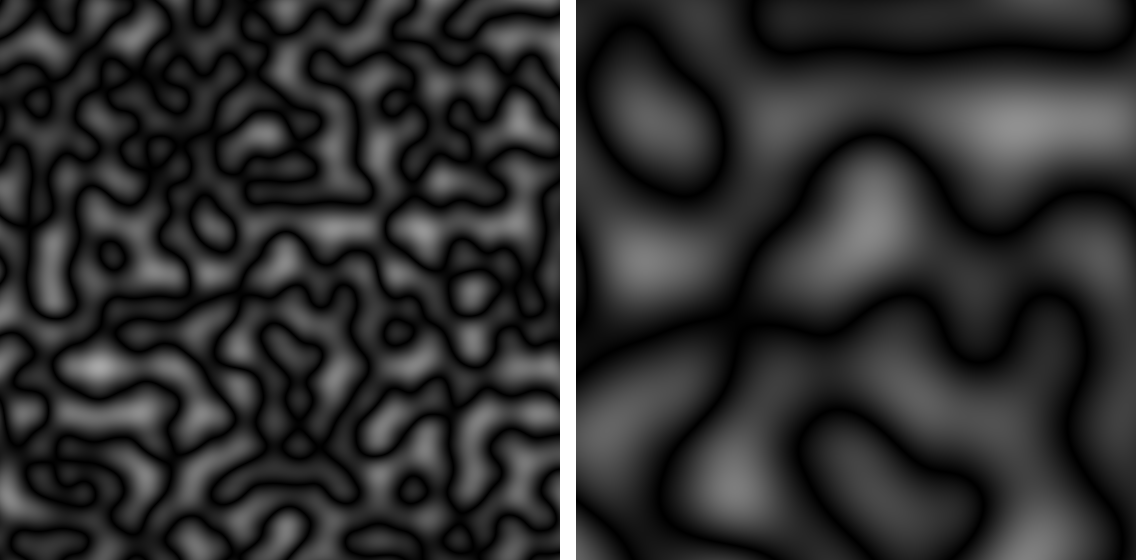
Left, the full canvas; right, a detail of the centre.
Reproduce this texture procedurally as a WebGL 1 fragment shader.

```glsl
precision highp float;
// Folded gradient noise: soft grey blobs parted by winding black creases.

uniform vec2 u_resolution;

#define CELLS 12.0        // noise cells across the canvas
#define BRIGHTNESS 1.0    // grey level per unit of noise
#define CREASE_SOFT 0.004 // rounding of the fold at zero
#define SEED 17.0         // picks another arrangement

const float TAU = 6.2831853;

float hash(vec2 cell) {
  vec3 p = fract(vec3(cell.xyx + SEED) * vec3(0.1031, 0.1030, 0.0973));
  p += dot(p, p.yzx + 33.33);
  return fract((p.x + p.y) * p.z);
}

// Slope of a random unit gradient at a lattice corner.
float cornerSlope(vec2 cell, vec2 corner, vec2 local) {
  float angle = TAU * hash(cell + corner);
  return dot(vec2(cos(angle), sin(angle)), local - corner);
}

float gradientNoise(vec2 p) {
  vec2 cell = floor(p);
  vec2 local = fract(p);
  vec2 fade = local * local * local * (local * (local * 6.0 - 15.0) + 10.0);
  float bottom = mix(cornerSlope(cell, vec2(0.0, 0.0), local),
                     cornerSlope(cell, vec2(1.0, 0.0), local), fade.x);
  float top = mix(cornerSlope(cell, vec2(0.0, 1.0), local),
                  cornerSlope(cell, vec2(1.0, 1.0), local), fade.x);
  return mix(bottom, top, fade.y);
}

void main() {
  vec2 uv = gl_FragCoord.xy / min(u_resolution.x, u_resolution.y);
  float noise = gradientNoise(uv * CELLS + 0.37);

  // Smooth absolute value: zero crossings become the dark creases.
  float folded = sqrt(noise * noise + CREASE_SOFT * CREASE_SOFT) - CREASE_SOFT;
  gl_FragColor = vec4(vec3(folded * BRIGHTNESS), 1.0);
}
```
